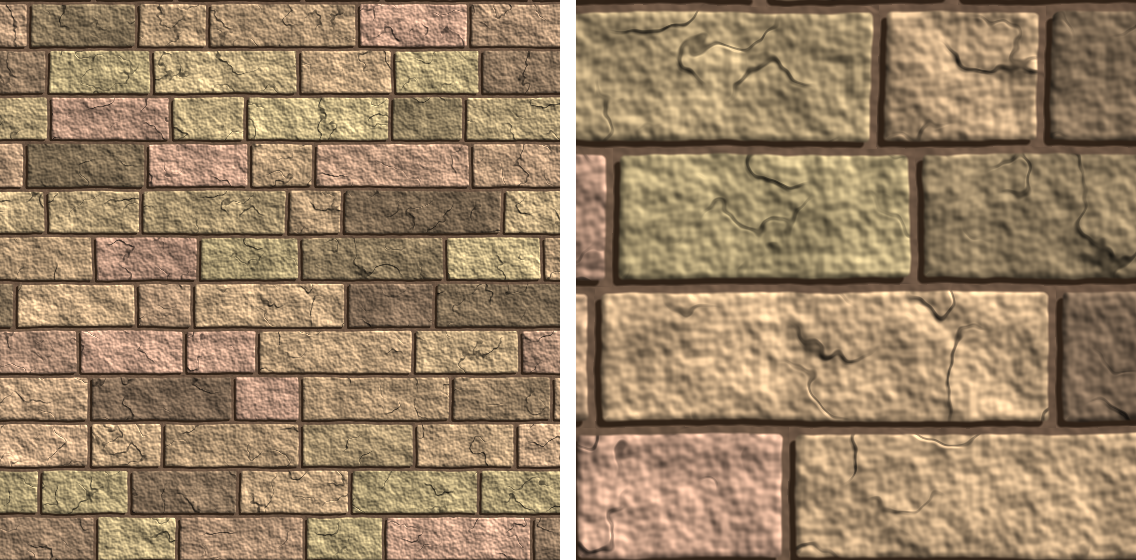
Left, the full canvas; right, a detail of the centre.
Reproduce this texture procedurally as a three.js fragment shader.

```glsl
// Wall of rough split-stone bricks: 12 courses of 5 uneven bricks, lit from the upper right.
varying vec2 vUv;

const float COURSES = 12.0;
const float BRICKS = 5.0;
const float HALF_JOINT = 0.0042;
const float SOFT = 0.001;
const vec2 TO_LIGHT = vec2(0.6, 0.8);

const vec3 OLIVE = vec3(0.69, 0.62, 0.46);
const vec3 TAN = vec3(0.70, 0.59, 0.46);
const vec3 PINK = vec3(0.70, 0.56, 0.475);
const vec3 UMBER = vec3(0.45, 0.38, 0.30);
const vec3 MORTAR = vec3(0.43, 0.34, 0.27);
const vec3 SHADOW = vec3(0.16, 0.11, 0.07);

float hash(vec2 p) {
  vec3 q = fract(p.xyx * vec3(0.1031, 0.1030, 0.0973));
  q += dot(q, q.yzx + 33.33);
  return fract((q.x + q.y) * q.z);
}

// Gradient noise, roughly -0.7 to 0.7
float corner(vec2 cell, vec2 offset) {
  float angle = 6.2832 * hash(cell);
  return dot(vec2(cos(angle), sin(angle)), offset);
}

float noise(vec2 p) {
  vec2 i = floor(p), f = fract(p);
  vec2 u = f * f * f * (f * (f * 6.0 - 15.0) + 10.0);
  vec2 e = vec2(1.0, 0.0);
  return mix(mix(corner(i, f), corner(i + e, f - e), u.x),
             mix(corner(i + e.yx, f - e.yx), corner(i + 1.0, f - 1.0), u.x), u.y);
}

float fbm(vec2 p) {
  float sum = 0.0, amp = 1.0;
  for (int k = 0; k < 4; k++) {
    sum += amp * noise(p);
    p = p * 2.03 + 17.3;
    amp *= 0.62;
  }
  return sum;
}

// Signed field whose zero line is a winding fracture
float fracture(vec2 p) {
  vec2 bend = vec2(noise(p * 38.0), noise(p * 38.0 + 51.7));
  return noise((p + 0.017 * bend) * vec2(17.0, 22.0)) + 0.09 * noise(p * 110.0);
}

float fractureMask(vec2 p) {
  return smoothstep(-0.08, 0.22, noise(p * 15.0 + 83.1));
}

float crack(vec2 p) {
  return fractureMask(p) * (1.0 - smoothstep(0.008, 0.04, abs(fracture(p))));
}

// Rough face broken by ledges
float stoneHeight(vec2 p) {
  float ledge = smoothstep(-0.035, 0.035, fracture(p));
  return fbm(p * 23.0) + 0.24 * ledge * fractureMask(p);
}

float relief(vec2 p) {
  return stoneHeight(p) - stoneHeight(p + 0.002 * TO_LIGHT);
}

float boxDistance(vec2 p, vec2 halfSize, float radius) {
  vec2 d = abs(p) - halfSize + radius;
  return length(max(d, 0.0)) + min(max(d.x, d.y), 0.0) - radius;
}

// Uneven vertical joint, in brick units along a course
float jointAt(float index, float course) {
  return index + 0.5 + 0.62 * (hash(vec2(mod(index, BRICKS) + 3.0, course + 11.0)) - 0.5);
}

vec3 brickColor(vec2 id) {
  float hue = hash(id + 21.0);
  vec3 color = mix(OLIVE, TAN, smoothstep(0.1, 0.45, hue));
  color = mix(color, PINK, smoothstep(0.55, 0.85, hue));
  color = mix(color, UMBER, 0.85 * smoothstep(0.74, 0.98, hash(id + 47.0)));
  return color * mix(0.92, 1.08, hash(id + 63.0));
}

void main() {
  // Slightly wavering joints
  vec2 p = vUv + 0.0028 * vec2(noise(vUv * 13.0 + 5.0), noise(vUv * 13.0 + 40.0));
  p += 0.0010 * vec2(noise(vUv * 75.0), noise(vUv * 75.0 + 29.0));

  // Course and the two joints bounding this brick
  float down = (1.0 - p.y) * COURSES - 0.045;
  float course = mod(floor(down), COURSES);
  float along = p.x * BRICKS + BRICKS * hash(vec2(course, 7.0));
  float index = floor(along);
  index -= step(along, jointAt(index, course));
  float left = jointAt(index, course), right = jointAt(index + 1.0, course);
  vec2 id = vec2(mod(index, BRICKS), course);

  vec2 local = vec2((along - 0.5 * (left + right)) / BRICKS, (0.5 - fract(down)) / COURSES);
  vec2 halfSize = 0.5 * vec2((right - left) / BRICKS, 1.0 / COURSES) - HALF_JOINT;
  float face = 1.0 - smoothstep(-SOFT, SOFT, boxDistance(local, halfSize, 0.003));
  float shadow = 1.0 - smoothstep(-SOFT, SOFT, boxDistance(local + 0.0036, halfSize, 0.003));

  // Stone face with its own grain, stains and fractures
  vec2 grain = vUv + 9.0 * vec2(hash(id + 5.0), hash(id + 91.0));
  float slope = relief(grain);
  vec3 stone = brickColor(id) * (1.0 + 0.22 * noise(grain * 16.0 + 31.0));
  stone *= clamp(1.0 + 2.0 * slope, 0.3, 1.5) * (1.0 - 0.42 * crack(grain));

  // Bright upper and right rims, dim lower and left rims
  vec2 lit = 1.0 - smoothstep(0.0, 0.0045, halfSize - local);
  vec2 dim = 1.0 - smoothstep(0.0, 0.0045, halfSize + local);
  stone *= (1.0 + 0.22 * max(lit.x, lit.y)) * (1.0 - 0.42 * max(dim.x, dim.y));

  vec3 ground = mix(MORTAR * (1.0 + 0.7 * slope), SHADOW, 0.9 * shadow);
  gl_FragColor = vec4(clamp(mix(ground, stone, face), 0.0, 1.0), 1.0);
}
```
